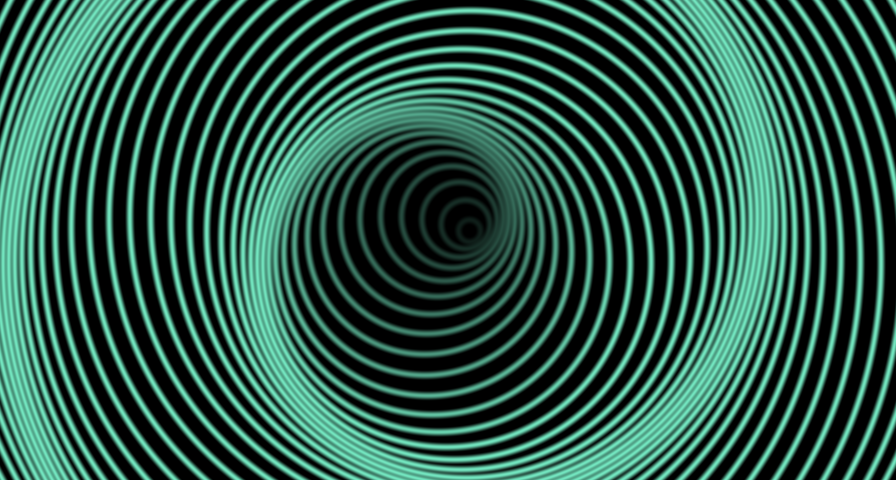
This background is drawn by a WebGL 2 fragment shader. Its source:

```glsl
#version 300 es
precision highp float;

uniform vec2 u_resolution;
out vec4 outColor;

// Soft stroke around a circle, brightest on its rim.
float ringStroke(vec2 p, vec2 center, float radius, float halfWidth) {
    float rimDistance = abs(length(p - center) - radius);
    return 1.0 - smoothstep(0.0, halfWidth, rimDistance);
}

void main() {
    // Centered coordinates in units of the canvas height.
    vec2 p = (gl_FragCoord.xy - 0.5 * u_resolution) / u_resolution.y;

    // Keep strokes at least a couple of pixels wide on small canvases.
    float halfWidth = max(0.0114, 1.5 / u_resolution.y);

    // Growing rings whose centers orbit, so their rims bunch into a spiral.
    float uncovered = 1.0;
    for (int i = 0; i < 44; i++) {
        float ring = float(i);
        float orbit = 0.4 + 0.327 * ring;
        vec2 center = 0.0488 * vec2(cos(orbit), sin(orbit));
        float radius = 0.0229 + 0.02768 * ring;

        // Rings sink into darkness toward the tunnel's end.
        float depthFade = min(0.13 + 0.066 * ring, 1.0);
        uncovered *= 1.0 - depthFade * ringStroke(p, center, radius, halfWidth);
    }

    vec3 mint = vec3(0.45, 0.90, 0.75);
    outColor = vec4(mint * (1.0 - uncovered), 1.0);
}
```
